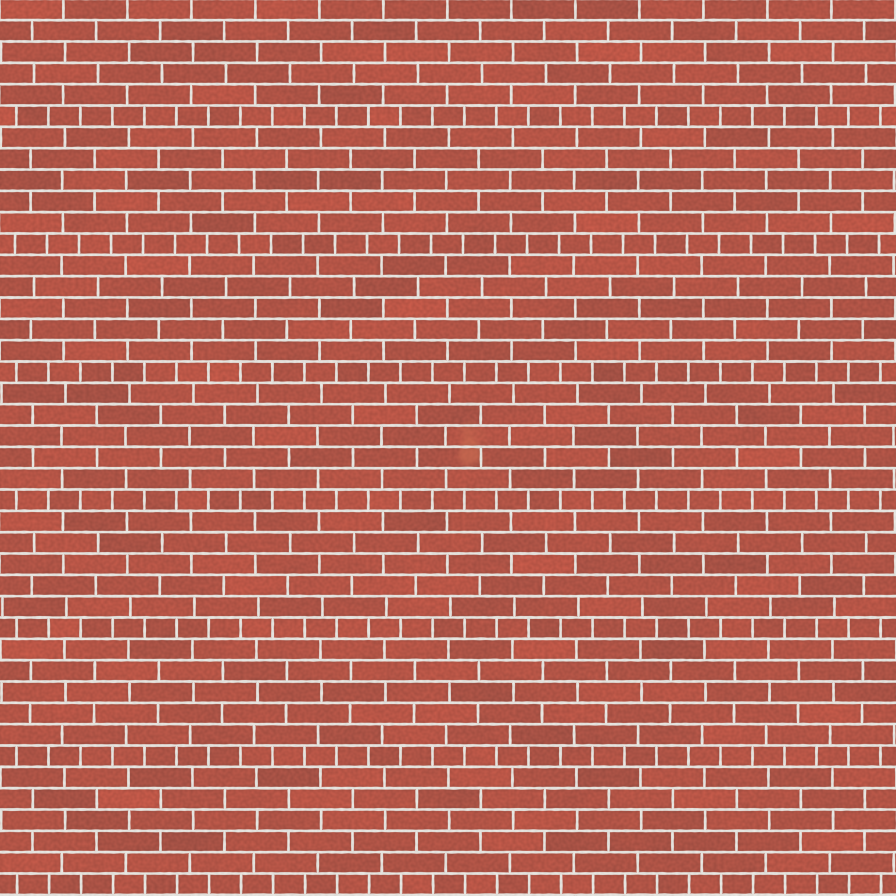
Give the GLSL for this texture, as a WebGL 1 fragment shader.

```glsl
precision highp float;
// Red brick wall: stretcher courses with a header course every sixth row, pale thin mortar.

uniform vec2 u_resolution;

const float ROWS = 42.0;
const float STRETCHERS = 14.0;
const float HEADER_EVERY = 6.0;
const float JOINT_HALF_WIDTH = 0.0015;
const float JOINT_RISE = 0.0013;

const vec3 DARK_BRICK = vec3(0.615, 0.31, 0.265);
const vec3 BRIGHT_BRICK = vec3(0.765, 0.345, 0.28);
const vec3 PALE_CLAY = vec3(0.80, 0.43, 0.32);
const vec3 MORTAR = vec3(0.895, 0.89, 0.87);

float hash(vec2 p) {
  vec3 q = fract(vec3(p.xyx) * 0.1031);
  q += dot(q, q.yzx + 33.33);
  return fract((q.x + q.y) * q.z);
}

// Dot product of a random lattice gradient, wrapped to the period, with the offset.
float corner(vec2 cell, vec2 offset, vec2 period, float seed) {
  float angle = 6.28318 * hash(mod(cell, period) + seed);
  return dot(vec2(cos(angle), sin(angle)), offset);
}

// Tiling gradient noise, about -0.7 to 0.7; uv spans 0 to 1 over one period.
float gradientNoise(vec2 uv, vec2 period, float seed) {
  vec2 p = uv * period;
  vec2 i = floor(p);
  vec2 f = p - i;
  vec2 u = f * f * f * (f * (f * 6.0 - 15.0) + 10.0);
  vec2 e = vec2(1.0, 0.0);
  float low = mix(corner(i, f, period, seed),
                  corner(i + e.xy, f - e.xy, period, seed), u.x);
  float high = mix(corner(i + e.yx, f - e.yx, period, seed),
                   corner(i + e.xx, f - e.xx, period, seed), u.x);
  return mix(low, high, u.y);
}

// Distance to the nearest whole number.
float edgeDistance(float x) {
  return 0.5 - abs(fract(x) - 0.5);
}

// Brick layout: xy = wrapped brick index, z = distance to the joint centre line.
vec3 brickLayout(vec2 uv) {
  float y = (uv.y - JOINT_RISE) * ROWS;
  float row = mod(floor(y), ROWS);
  float isHeader = 1.0 - step(0.5, mod(row, HEADER_EVERY));
  float count = STRETCHERS * (1.0 + isHeader);
  float stagger = 0.5 * (1.0 - mod(row, 2.0));
  float rowShift = 0.08 * (hash(vec2(row, 71.0)) - 0.5);
  float x = uv.x * count + stagger + rowShift;
  float dist = min(edgeDistance(x) / count, edgeDistance(y) / ROWS);
  return vec3(mod(floor(x), count), row, dist);
}

// Fired clay: a mostly even tone per brick, soft mottling and fine grain.
vec3 brickColor(vec2 uv, vec2 brick, float grain) {
  float spread = hash(brick + 11.0) + hash(brick.yx + 47.0) - 1.0;
  float mottle = gradientNoise(uv, vec2(12.0, 16.0), 5.0)
               + gradientNoise(uv, vec2(40.0, 56.0), 23.0);
  float tone = clamp(0.52 + 0.36 * spread + 0.14 * mottle, 0.0, 1.0);
  return mix(DARK_BRICK, BRIGHT_BRICK, tone) * (1.0 + 0.10 * grain);
}

// Soft rubbed patch with a ragged outline.
float rubbedPatch(vec2 uv, vec2 center, vec2 radius) {
  float ragged = gradientNoise(uv, vec2(60.0), 41.0);
  return 1.0 - smoothstep(0.3, 1.1, length((uv - center) / radius) + 0.6 * ragged);
}

void main() {
  vec2 uv = gl_FragCoord.xy / u_resolution;
  float pixel = 1.0 / min(u_resolution.x, u_resolution.y);
  float grain = gradientNoise(uv, vec2(250.0), 57.0);

  // Bricks, with one worn spot and a slightly shaded rim
  vec3 layout = brickLayout(uv);
  vec3 color = brickColor(uv, layout.xy, grain);
  float wear = rubbedPatch(uv, vec2(0.524, 0.5), vec2(0.018, 0.028));
  color = mix(color, PALE_CLAY, 0.6 * wear);
  color *= mix(0.96, 1.0, smoothstep(0.002, 0.005, layout.z));

  // Mortar joints with gently uneven edges
  float ragged = 0.0005 * gradientNoise(uv, vec2(130.0), 83.0);
  float softness = max(0.0008, 0.75 * pixel);
  float joint = 1.0 - smoothstep(JOINT_HALF_WIDTH - softness,
                                 JOINT_HALF_WIDTH + softness, layout.z + ragged);
  color = mix(color, MORTAR * (1.0 + 0.05 * grain), joint);

  gl_FragColor = vec4(color, 1.0);
}
```
